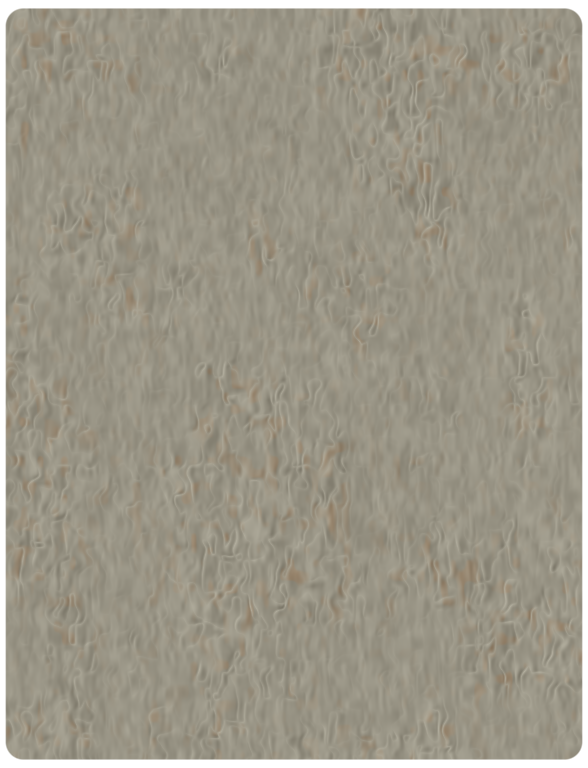
A WebGL 1 fragment shader for this texture:

```glsl
precision highp float;
// Rounded panel of grey-beige felt: fine vertical fibres, curly worn patches, faint rust specks.
uniform vec2 u_resolution;

#define FELT_COLOR vec3(0.597, 0.580, 0.521)
#define RUST_TINT vec3(0.030, -0.022, -0.055)
#define PANEL_MARGIN vec2(0.0075, 0.0110)
#define CORNER_RADIUS 0.023
#define FIBRE_SCALE vec2(190.0, 62.0)
#define CURL_SCALE vec2(115.0, 52.0)
#define PATCH_SCALE vec2(15.0, 9.0)
#define FIBRE_CONTRAST 0.075
#define CURL_CONTRAST 0.085
#define RELIEF_CONTRAST 0.055
#define LIGHT_OFFSET vec2(0.0022, -0.0016)

float hash(vec2 p) {
  vec3 q = fract(vec3(p.xyx) * 0.1031);
  q += dot(q, q.yzx + 33.33);
  return fract((q.x + q.y) * q.z);
}

float noise(vec2 p) {
  vec2 cell = floor(p);
  vec2 f = fract(p);
  f = f * f * (3.0 - 2.0 * f);
  float low = mix(hash(cell), hash(cell + vec2(1.0, 0.0)), f.x);
  float high = mix(hash(cell + vec2(0.0, 1.0)), hash(cell + vec2(1.0, 1.0)), f.x);
  return mix(low, high, f.y);
}

float fbm(vec2 p) {
  float sum = 0.0;
  float weight = 0.5;
  for (int i = 0; i < 3; i++) {
    sum += weight * noise(p);
    p = p * 2.03 + 17.3;
    weight *= 0.5;
  }
  return sum / 0.875;
}

// Thin bent strands along the mid level of a warped noise field
float curls(vec2 p) {
  vec2 bend = vec2(noise(p * 60.0 + 5.0), noise(p * 60.0 + 41.0)) - 0.5;
  return 1.0 - abs(2.0 * noise(p * CURL_SCALE + 1.4 * bend + 90.0) - 1.0);
}

float roundedBox(vec2 p, vec2 halfSize, float radius) {
  vec2 d = abs(p) - halfSize + radius;
  return length(max(d, 0.0)) + min(max(d.x, d.y), 0.0) - radius;
}

vec3 felt(vec2 p) {
  // Worn patches carry the strong curls; calm areas keep only fine fibres
  float worn = smoothstep(0.40, 0.68, fbm(p * PATCH_SCALE + 3.7));
  float sway = 0.006 * noise(p * vec2(30.0, 45.0) + 12.0);
  vec2 fibrePoint = p + vec2(sway, 0.0);
  float fibre = noise(fibrePoint * FIBRE_SCALE) - 0.5;
  float streak = noise(fibrePoint * vec2(85.0, 17.0) + 60.0) - 0.5;

  float strand = curls(p);
  float relief = strand - curls(p + LIGHT_OFFSET);
  float curlStrength = mix(0.25, 1.0, worn);

  float shade = FIBRE_CONTRAST * fibre + 0.025 * streak;
  shade += curlStrength * (CURL_CONTRAST * (strand - 0.67) + RELIEF_CONTRAST * relief);
  shade += 0.018 * (fbm(p * vec2(7.0, 5.0) + 31.0) - 0.5);

  // Rust gathers in the hollows between strands
  float rust = smoothstep(0.58, 0.85, noise(p * vec2(95.0, 60.0) + 140.0));
  rust *= mix(0.25, 1.0, worn) * (1.2 - strand);
  return FELT_COLOR + shade * vec3(1.0, 1.01, 0.98) + rust * RUST_TINT;
}

void main() {
  vec2 p = gl_FragCoord.xy / u_resolution.y;
  vec2 halfCanvas = 0.5 * u_resolution / u_resolution.y;
  float edge = roundedBox(p - halfCanvas, halfCanvas - PANEL_MARGIN, CORNER_RADIUS);
  float blur = 1.0 / u_resolution.y;
  float outside = smoothstep(-blur, blur, edge);
  gl_FragColor = vec4(mix(felt(p), vec3(1.0), outside), 1.0);
}
```
